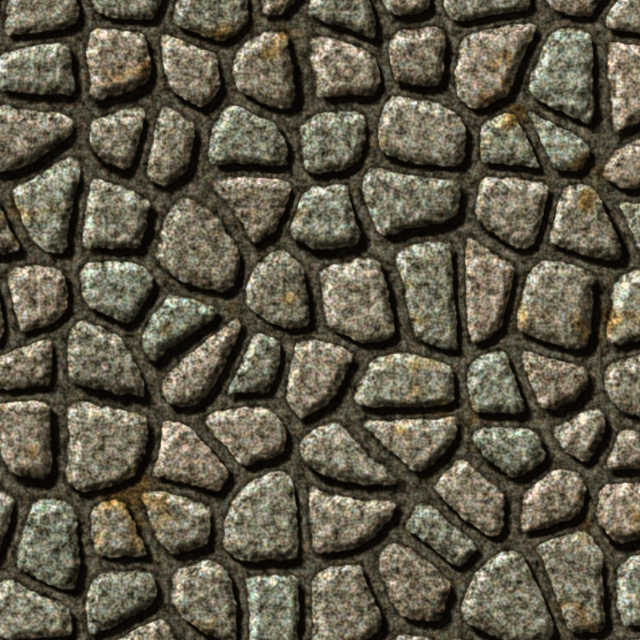
Reproduce this texture procedurally as a WebGL 2 fragment shader.

```glsl
#version 300 es
precision highp float;

uniform vec2 u_resolution;
out vec4 fragColor;

// Lengths below are in stone cells; STONES is the cell count per canvas height
#define STONES 8.4
#define JITTER 0.74
#define ROUNDING 19.0
#define GAP 0.095
#define BEVEL 0.15
#define SHADOW 0.14
#define GRAIN 0.52
#define RUST 0.75
#define FACE_TONE 0.465
#define MORTAR_TONE 0.28
#define LIGHT vec2(-0.6, 0.8)

vec2 hash2(vec2 p) {
    vec3 q = fract(p.xyx * vec3(0.1031, 0.1030, 0.0973));
    q += dot(q, q.yzx + 33.33);
    return fract((q.xx + q.yz) * q.zy);
}

float cornerSlope(vec2 corner, vec2 offset) {
    float angle = 6.2832 * hash2(corner).x;
    return dot(vec2(cos(angle), sin(angle)), offset);
}

float gradientNoise(vec2 p) {
    vec2 i = floor(p), f = p - i;
    vec2 u = f * f * f * (f * (f * 6.0 - 15.0) + 10.0);
    vec2 e = vec2(1.0, 0.0);
    return mix(mix(cornerSlope(i, f), cornerSlope(i + e, f - e), u.x),
               mix(cornerSlope(i + e.yx, f - e.yx), cornerSlope(i + 1.0, f - 1.0), u.x), u.y);
}

vec2 site(vec2 cell) {
    return cell + 0.5 + JITTER * (hash2(cell) - 0.5);
}

// x: distance inside the stone outline (negative in mortar), yz: cell id
vec3 stone(vec2 p) {
    vec2 base = floor(p), owner = base, center = p;
    float nearest = 1e9;
    for (int j = -1; j <= 1; j++)
    for (int i = -1; i <= 1; i++) {
        vec2 cell = base + vec2(i, j);
        vec2 s = site(cell);
        float d = dot(s - p, s - p);
        if (d < nearest) { nearest = d; owner = cell; center = s; }
    }
    // Smooth minimum over the cell walls rounds the corners
    float sum = 0.0;
    for (int j = -2; j <= 2; j++)
    for (int i = -2; i <= 2; i++) {
        if (i == 0 && j == 0) continue;
        vec2 other = site(owner + vec2(i, j));
        float wall = dot(0.5 * (center + other) - p, normalize(other - center));
        sum += exp(-ROUNDING * wall);
    }
    float chips = 0.035 * gradientNoise(p * 5.0) + 0.02 * gradientNoise(p * 13.0);
    return vec3(-log(sum) / ROUNDING - GAP + chips, owner);
}

float bevelHeight(float d) {
    return smoothstep(-0.05, BEVEL, d);
}

// Creased stone surface, stretched along one diagonal
float creases(vec2 uv) {
    vec2 q = mat2(0.8, 0.6, -0.6, 0.8) * uv;
    return gradientNoise(q * vec2(36.0, 15.0)) + 0.5 * gradientNoise(q * vec2(80.0, 42.0) + 7.0);
}

float grainNoise(vec2 uv) {
    float sum = 0.0, frequency = 52.0;
    for (int i = 0; i < 3; i++) {
        sum += 0.5 * gradientNoise(uv * frequency + float(i) * 17.3);
        frequency *= 1.95;
    }
    return sum;
}

void main() {
    vec2 uv = gl_FragCoord.xy / u_resolution.y;
    vec2 p = uv * STONES + 20.0;
    p += 0.3 * vec2(gradientNoise(p * 0.6), gradientNoise(p * 0.6 + 40.0));

    // Stone mask, thrown shadow and slope towards the light
    float soft = max(0.02, 1.2 * STONES / u_resolution.y);
    vec3 here = stone(p);
    float d = here.x;
    float face = smoothstep(-soft, soft, d);
    float shadow = smoothstep(-0.03, 0.03, stone(p + LIGHT * SHADOW).x) * (1.0 - face);
    float reach = 0.05;
    float slope = (bevelHeight(d) - bevelHeight(stone(p + LIGHT * reach).x)) * BEVEL / reach;

    // Tones of the stone faces
    float grain = grainNoise(uv);
    float relief = creases(uv) - creases(uv + LIGHT * 0.006);
    vec2 variety = hash2(here.yz + 71.0) - 0.5;
    float faceTone = FACE_TONE + 0.08 * variety.x + 0.13 * relief + GRAIN * grain;
    faceTone += 0.27 * max(slope, 0.0) * (0.85 + 1.2 * grain);
    faceTone *= 1.0 - 0.75 * clamp(-slope, 0.0, 1.0);

    // Tones of the mortar, darker in the crevices
    float crevice = mix(0.55, 1.0, smoothstep(0.0, 0.07, -d));
    float mortarTone = (MORTAR_TONE + 0.35 * grain) * crevice;
    float tone = mix(mortarTone, faceTone, face) * (1.0 - 0.88 * shadow);
    tone = clamp(tone, 0.025, 0.95);

    // Warm grey ramp with stone tints, speckle and rust
    vec3 color = pow(vec3(tone), vec3(0.94, 1.0, 1.13)) * vec3(1.0, 1.0, 0.92);
    float warmth = 0.09 * variety.y * face;
    vec3 speckle = vec3(gradientNoise(uv * 95.0 + 9.0), 0.0, gradientNoise(uv * 95.0 + 31.0));
    color *= 1.0 + 0.2 * speckle + warmth * vec3(1.0, -0.3, -0.4);
    float stain = gradientNoise(uv * 7.0 + 3.0) + 0.6 * gradientNoise(uv * 29.0);
    float rust = RUST * smoothstep(0.3, 0.65, stain);
    color *= mix(vec3(1.0), vec3(1.0, 0.8, 0.45), rust);

    fragColor = vec4(clamp(color, 0.0, 1.0), 1.0);
}
```
